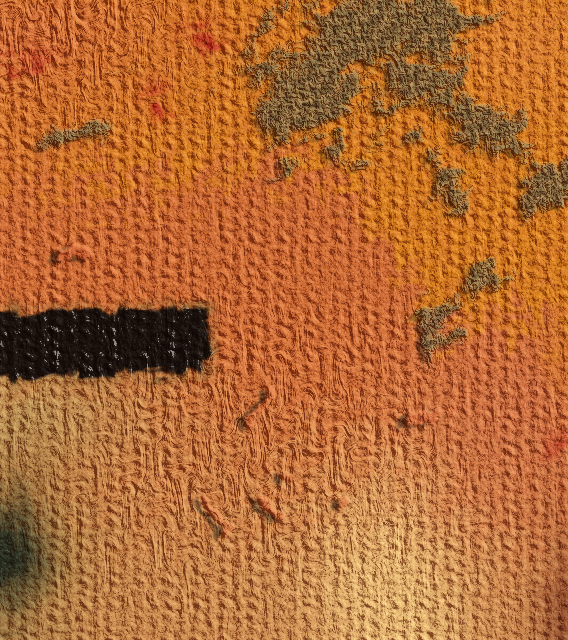
Write a WebGL 1 fragment shader that draws this texture.

```glsl
precision highp float;
uniform vec2 u_resolution;
// Thick oil paint on coarse canvas: ochre, coral and cream fields, a black bar, grey crust.
// Soft masks place the pigments; a height field of weave, ridges and cells
// is lit from the upper right by finite differences.

vec2 hash2(vec2 p) {
  return fract(sin(vec2(dot(p, vec2(127.1, 311.7)), dot(p, vec2(269.5, 183.3)))) * 4375.85);
}

// Cellular noise: distance to the nearest scattered point
float cells(vec2 p) {
  vec2 id = floor(p), f = fract(p);
  float d = 2.0;
  for (int j = -1; j <= 1; j++)
    for (int i = -1; i <= 1; i++) {
      vec2 g = vec2(float(i), float(j));
      vec2 r = g + hash2(id + g) - f;
      d = min(d, dot(r, r));
    }
  return sqrt(d);
}

// Layered, rotated and folded sines, roughly -1 to 1
float waves(vec2 p) {
  float sum = 0.0, amp = 0.5;
  for (int i = 0; i < 5; i++) {
    p = mat2(0.8, 0.6, -0.6, 0.8) * p * 1.6 + 1.3;
    p += 0.7 * sin(p.yx * 1.3 + 0.5);
    sum += amp * sin(p.x + 1.2 * sin(p.y));
    amp *= 0.62;
  }
  return sum;
}

float glow(vec2 p, vec2 c, vec2 r) {
  vec2 d = (p - c) / r;
  return exp(-dot(d, d));
}

float segment(vec2 p, vec2 a, vec2 b) {
  vec2 v = b - a;
  return length(p - a - v * clamp(dot(p - a, v) / dot(v, v), 0.0, 1.0));
}

float barDistance(vec2 p) {
  vec2 d = abs(p - vec2(0.08, 0.460 + 0.025 * p.x)) - vec2(0.222, 0.028);
  return length(max(d, 0.0)) + min(max(d.x, d.y), 0.0) - 0.022 + 0.009 * waves(p * 45.0);
}

// Grey crust: broken patches, a descending arm and loose crumbs
float crustMask(vec2 p) {
  float m = 0.85 * glow(p, vec2(0.49, 0.86), vec2(0.12, 0.12));
  m = max(m, 0.9 * glow(p, vec2(0.60, 0.96), vec2(0.16, 0.10)));
  float arm = min(segment(p, vec2(0.63, 0.89), vec2(0.78, 0.79)) - 0.024,
                  segment(p, vec2(0.78, 0.79), vec2(0.87, 0.72)) - 0.006);
  arm = min(arm, segment(p, vec2(0.84, 0.70), vec2(0.89, 0.73)) - 0.020);
  arm = min(arm, segment(p, vec2(0.66, 0.78), vec2(0.72, 0.68)) - 0.004);
  arm = min(arm, segment(p, vec2(0.745, 0.553), vec2(0.77, 0.563)) - 0.008);
  arm = min(arm, segment(p, vec2(0.665, 0.51), vec2(0.70, 0.522)) - 0.006);
  arm = min(arm, segment(p, vec2(0.67, 0.465), vec2(0.70, 0.472)) - 0.005);
  arm = min(arm, segment(p, vec2(0.09, 0.783), vec2(0.16, 0.792)) + 0.002);
  m = max(m, 0.55 - 12.0 * arm);
  return smoothstep(0.36, 0.68, m + 0.30 * waves(p * 30.0) + 0.16 * waves(p * 95.0));
}

// Raised squiggles and lumps of paint
float lumps(vec2 p) {
  p += 0.005 * sin(p.yx * 95.0) + 0.002 * sin(p.yx * 310.0);
  float d = segment(p, vec2(0.392, 0.335), vec2(0.422, 0.392));
  d = min(d, segment(p, vec2(0.325, 0.213), vec2(0.355, 0.172)));
  d = min(d, segment(p, vec2(0.412, 0.225), vec2(0.437, 0.188)));
  d = min(d, segment(p, vec2(0.645, 0.338), vec2(0.68, 0.355)) - 0.004);
  d = min(d, min(length(p - vec2(0.443, 0.25)), length(p - vec2(0.541, 0.218))) - 0.002);
  d = min(d, segment(p, vec2(0.10, 0.60), vec2(0.138, 0.605)) - 0.004);
  return smoothstep(0.010, 0.0, d);
}

float height(vec2 p) {
  float crust = crustMask(p), tone = waves(p * 16.0);
  vec2 q = p + 0.0028 * vec2(waves(p * 33.0), waves(p * 33.0 + 7.0));
  float weave = cos(q.x * 285.0 + 0.7 * sin(q.y * 210.0)) + 0.7 * cos(q.y * 340.0 + 1.5 * sin(q.x * 142.0));
  float ridges = 1.0 - abs(waves(vec2(p.x * 52.0, p.y * 30.0)));
  float smear = 0.4 + glow(p, vec2(0.38, 0.30), vec2(0.30, 0.22)) + glow(p, vec2(0.1, 0.95), vec2(0.22, 0.14));
  float h = 0.0014 * (1.0 + 0.5 * tone) * weave * (1.0 - 0.8 * crust) + 0.0046 * ridges * smear;
  h -= mix(0.0020, 0.0035, crust) * cells(p * 150.0);
  h += mix(0.0009, 0.0028, crust) * waves(p * 190.0);
  return h + 0.006 * crust + 0.006 * lumps(p);
}

void main() {
  vec2 p = gl_FragCoord.xy / u_resolution.y;
  p.x *= 0.8867 * u_resolution.y / u_resolution.x;
  float broad = waves(p * 11.0), fine = waves(p * 55.0);
  vec2 s = p + 0.020 * vec2(broad, fine);

  // Coral above, peach and cream below, olive and teal at the left
  vec3 col = mix(vec3(0.79, 0.53, 0.30), vec3(0.80, 0.41, 0.20), smoothstep(0.10, 0.50, s.y + 0.10 * s.x + 0.05 * fine));
  col = mix(col, vec3(0.80, 0.43, 0.26), 0.75 * glow(s, vec2(0.80, 0.33), vec2(0.18, 0.21)));
  col = mix(col, vec3(0.90, 0.73, 0.46), 0.9 * glow(s, vec2(0.61, 0.06), vec2(0.12, 0.20)));
  col = mix(col, vec3(0.73, 0.58, 0.34), 0.8 * glow(s, vec2(0.02, 0.35), vec2(0.24, 0.09)));
  col = mix(col, vec3(0.50, 0.42, 0.21), 0.7 * glow(s, vec2(0.0, 0.13), vec2(0.13, 0.16)));
  col = mix(col, vec3(0.10, 0.13, 0.10), 0.9 * glow(s, vec2(0.0, 0.13), vec2(0.055, 0.085)));
  col = mix(col, vec3(0.50, 0.22, 0.13), 0.7 * glow(s, vec2(0.89, 0.04), vec2(0.05, 0.13)));

  // Ochre field with a ragged, stepped lower edge; coral in the upper left
  float edge = 0.71 + 0.04 * glow(s, vec2(0.43, 0.0), vec2(0.1, 9.0)) - 0.21 * smoothstep(0.53, 0.68, s.x);
  float ochre = smoothstep(-0.05, 0.05, s.y - edge + 0.04 * fine);
  ochre *= 1.0 - 0.95 * glow(s, vec2(0.02, 0.95), vec2(0.29, 0.15));
  ochre *= 1.0 - 0.5 * glow(s, vec2(0.0, 0.74), vec2(0.16, 0.09));
  ochre = max(ochre, 0.7 * glow(s, vec2(0.89, 0.50), vec2(0.035, 0.10)));
  col = mix(col, vec3(0.83, 0.48, 0.11), ochre * (0.88 + 0.2 * fine));
  col = mix(col, vec3(0.86, 0.50, 0.22), 0.6 * glow(s, vec2(0.82, 0.93), vec2(0.09, 0.09)));

  // Crimson flecks
  float red = glow(s, vec2(0.32, 0.95), vec2(0.035, 0.025)) + glow(s, vec2(0.25, 0.85), vec2(0.025, 0.022));
  red += 0.7 * glow(s, vec2(0.04, 0.91), vec2(0.05, 0.02)) + 0.6 * glow(s, vec2(0.87, 0.31), vec2(0.025, 0.02));
  col = mix(col, vec3(0.72, 0.15, 0.12), clamp(red * (0.6 + 0.7 * fine), 0.0, 0.9));
  col = mix(col, vec3(0.80, 0.36, 0.20), 0.5 * lumps(p));
  col *= 1.0 - 0.45 * lumps(p + vec2(0.014, 0.004)) * (1.0 - lumps(p));

  // Crust and its cast shadow
  float crust = crustMask(p);
  col *= 1.0 - 0.4 * crustMask(p + vec2(0.008, 0.006)) * (1.0 - crust);
  col = mix(col, vec3(0.47, 0.37, 0.23) * (1.0 + 0.3 * waves(p * 120.0)), crust * 0.9);

  // Black bar with a dry, pale rim
  float d = barDistance(p), bar = smoothstep(0.005, -0.005, d);
  col = mix(col, vec3(0.50, 0.36, 0.17), 0.7 * smoothstep(0.026, 0.0, abs(d)) * (0.6 + 0.5 * fine));
  col = mix(col, vec3(0.10, 0.065, 0.05), bar);

  // Raking light: warm shadows, creamy highlights
  float e = 0.0013, h = height(p);
  vec2 slope = (vec2(height(p + vec2(e, 0.0)), height(p + vec2(0.0, e))) - h) / e;
  float lit = -dot(slope, vec2(0.75, 0.6));
  col *= mix(vec3(1.0), vec3(0.58, 0.40, 0.30), clamp(-lit * 1.15, 0.0, 1.0));
  float shine = clamp(lit * 0.9, 0.0, 1.0);
  col += shine * mix(vec3(0.12, 0.16, 0.14), vec3(0.09), bar);
  col += bar * 0.4 * smoothstep(0.8, 1.4, lit + 0.5 * fine);
  gl_FragColor = vec4(clamp(col, 0.0, 1.0), 1.0);
}
```
